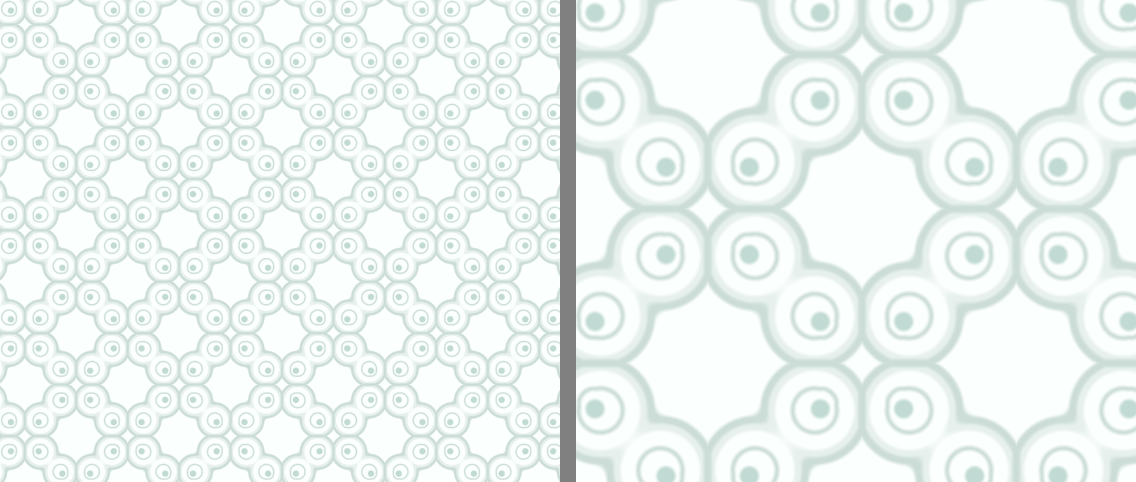
Left, the full canvas; right, a detail of the centre.
Reproduce this pattern procedurally as a WebGL 1 fragment shader.

```glsl
precision highp float;
// Pale mint lattice of two-lobed links, each holding a pair of ringed dots.

uniform vec2 u_resolution;

const float CELLS_ACROSS = 10.886;
const vec2 LATTICE_ORIGIN = vec2(0.482, 0.893);
const float LOBE_OFFSET = 0.194;
const float LOBE_RADIUS = 0.328;
const float RING_RADIUS = 0.143;
const float DOT_RADIUS = 0.061;

const vec3 PAPER = vec3(0.985, 1.0, 0.994);
const vec3 SHADE = vec3(0.905, 0.942, 0.930);
const vec3 LINE = vec3(0.800, 0.866, 0.846);
const vec3 DOT = vec3(0.755, 0.855, 0.826);

float smoothUnion(float a, float b, float k) {
  float h = max(k - abs(a - b), 0.0) / k;
  return min(a, b) - 0.25 * k * h * h;
}

// Signed distance to two circles on the rising diagonal, joined at a neck.
float linkDistance(vec2 p, float offset, float radius) {
  float upper = length(p - offset) - radius;
  float lower = length(p + offset) - radius;
  return smoothUnion(upper, lower, 0.085);
}

// Circle with a faint point towards the upper right.
float dropDistance(vec2 p, float radius) {
  float len = length(p);
  float towardTip = (p.x + p.y) * 0.7071 / max(len, 0.001);
  return len - radius - 0.014 * smoothstep(0.82, 1.0, towardTip);
}

float fill(float d, float soft) {
  return 1.0 - smoothstep(-soft, soft, d);
}

float stroke(float d, float width, float soft) {
  return fill(abs(d) - 0.5 * width, soft);
}

vec3 drawLink(vec2 p, float soft) {
  float body = linkDistance(p, LOBE_OFFSET, LOBE_RADIUS);

  // Shaded inner rim; the middle stays clear through the neck.
  float rim = fill(body, soft) * (1.0 - fill(body + 0.070, soft));
  vec3 color = mix(PAPER, SHADE, rim);

  // Outline flattened where neighbouring links press together.
  float cellEdge = max(abs(p.x), abs(p.y)) - 0.5;
  float outline = max(body, cellEdge);
  color = mix(color, LINE, stroke(outline, 0.050, soft));

  // Both lobes share one frame whose positive axes point outwards.
  float side = p.x + p.y > 0.0 ? 1.0 : -1.0;
  vec2 lobe = p * side - LOBE_OFFSET;
  float ring = dropDistance(lobe, RING_RADIUS);
  color = mix(color, LINE, stroke(ring, 0.028, soft));

  vec2 dotShift = vec2(0.036, side > 0.0 ? 0.010 : 0.036);
  float dotEdge = length(lobe - dotShift) - DOT_RADIUS;
  return mix(color, DOT, fill(dotEdge, soft));
}

void main() {
  vec2 p = gl_FragCoord.xy / u_resolution.x * CELLS_ACROSS - LATTICE_ORIGIN;
  float soft = max(0.016, 0.75 * CELLS_ACROSS / u_resolution.x);

  // Mirror every other cell, as on a checkerboard.
  vec2 cell = floor(p);
  vec2 local = fract(p) - 0.5;
  float odd = mod(cell.x + cell.y, 2.0);
  local.x *= 1.0 - 2.0 * odd;

  gl_FragColor = vec4(drawLink(local, soft), 1.0);
}
```
